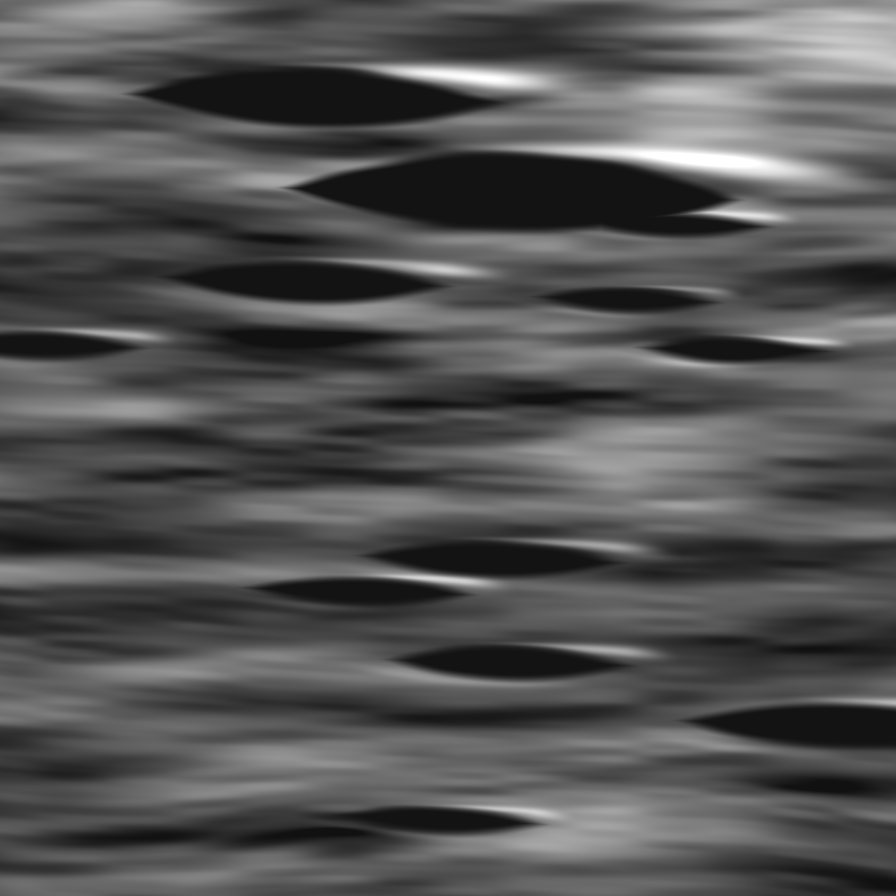
This texture is drawn by a Shadertoy shader. Its source:

```glsl
// Grey, horizontally smeared relief: stretched noise forms the fine streaks,
// and a loop scatters dark pointed lenses, each with a pale crest that
// trails off to the right.
#define BASE_GREY   0.325
#define DARK_GREY   0.075
#define STREAK_GAIN 0.40
#define WAVINESS    0.012
#define LENS_COUNT  12
#define LENS_TILT   0.03
#define LENS_EDGE   0.006
#define CREST_GAIN  3.2
#define CORNER_GLOW 0.30

float hash(vec2 cell) {
    return fract(sin(dot(cell, vec2(127.1, 311.7))) * 43758.5453);
}

// Smooth value noise in -1..1
float noise(vec2 p) {
    vec2 cell = floor(p), f = fract(p);
    f = f * f * f * (f * (f * 6.0 - 15.0) + 10.0);
    float low  = mix(hash(cell), hash(cell + vec2(1, 0)), f.x);
    float high = mix(hash(cell + vec2(0, 1)), hash(cell + vec2(1, 1)), f.x);
    return 2.0 * mix(low, high, f.y) - 1.0;
}

// Four octaves of long flat streaks, each sheared a little differently
float streaks(vec2 p) {
    vec2 frequency = vec2(3.0, 22.0);
    float weight = 0.38, sum = 0.0;
    for (int i = 0; i < 4; i++) {
        float shear = 0.04 * sin(float(i) * 2.3 + 0.9);
        vec2 q = vec2(p.x, p.y + shear * p.x);
        sum += weight * noise(q * frequency + 17.3 * float(i));
        frequency *= vec2(1.65, 1.72);
        weight *= i == 0 ? 1.05 : 0.6;
    }
    return sum;
}

// Lens centres: a quadratic sequence spreads them evenly
vec2 lensCentre(float i) {
    return fract(vec2(0.57, 0.785) + i * vec2(0.875, 0.0075)
                 + i * i * vec2(-0.095, 0.0975));
}

// Returns x: dark coverage, y: crest light
vec2 lens(vec2 p, float i) {
    float halfWidth = 0.05 + 0.2 / (1.0 + 0.3 * i);
    float halfHeight = 0.008 + 0.55 * halfWidth * halfWidth;
    vec2 q = p - lensCentre(i);
    q.y += LENS_TILT * q.x;
    float x = q.x / halfWidth;

    float inside = halfHeight * (1.0 - x * x) - abs(q.y);
    float dark = smoothstep(-LENS_EDGE, LENS_EDGE, inside);

    // Crest follows the upper edge, widening and fading to the right
    float crestY = halfHeight * (1.15 - 0.25 * x * x);
    float crestWidth = halfHeight * mix(0.14, 0.4, smoothstep(-0.2, 1.3, x));
    float offset = (q.y - crestY) / crestWidth;
    float along = smoothstep(-0.5, 0.9, x)
                * (1.0 - smoothstep(0.95, 1.1 + 3.0 * halfWidth, x));
    float crest = CREST_GAIN * halfWidth * along * exp(-offset * offset);

    // Faint rim under the left half
    float rim = (q.y + halfHeight * (1.3 - 0.5 * x * x)) / (0.3 * halfHeight);
    crest += 0.13 * exp(-rim * rim - 2.0 * (x + 0.4) * (x + 0.4));
    return vec2(dark, crest);
}

void mainImage(out vec4 fragColor, in vec2 fragCoord) {
    vec2 uv = fragCoord / iResolution.xy;

    // Gentle waves keep the streaks from being ruler-straight
    vec2 p = uv;
    p.y += WAVINESS * noise(uv * vec2(3.0, 5.0) + 4.7);
    float grain = streaks(p);

    // Streaked ground, lighter toward the top and the upper right corner
    float patchGain = 1.0 + 0.2 * noise(uv * vec2(2.0, 4.0) + 31.0);
    float grey = BASE_GREY + STREAK_GAIN * patchGain * grain;
    grey += 0.07 * smoothstep(0.85, 1.0, uv.y);
    vec2 corner = (uv - vec2(1.05, 0.93)) * vec2(3.2, 6.0);
    grey += CORNER_GLOW * exp(-dot(corner, corner));

    // Lenses and their crests, slightly roughened by the grain
    vec2 lensPoint = uv + vec2(0.0, 0.004 * grain);
    float dark = 0.0, crest = 0.0;
    for (int i = 0; i < LENS_COUNT; i++) {
        vec2 layer = lens(lensPoint, float(i));
        dark = max(dark, layer.x);
        crest += layer.y;
    }
    grey = mix(grey + crest, DARK_GREY, dark);

    fragColor = vec4(vec3(clamp(grey, 0.065, 1.0)), 1.0);
}
```
